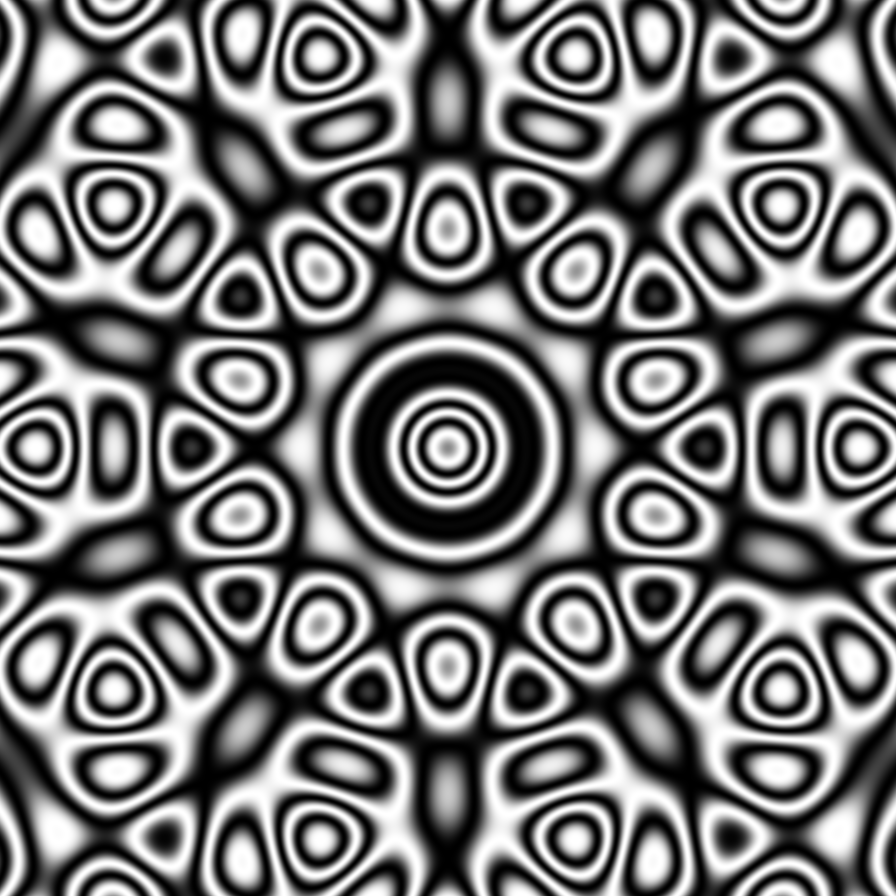
Reproduce this pattern procedurally as a Shadertoy shader.

```glsl
// Ten-fold quasicrystal in greyscale: five plane waves, their directions
// spread evenly over a half turn, are summed into a height field, and a
// sine of that height draws the smooth contour bands.

const float PI = 3.14159265;
const int WAVES = 5;

// Sum of cosine waves crossing at the origin, from -WAVES to WAVES
float waveSum(vec2 p, float cycles) {
    float height = 0.0;
    for (int i = 0; i < WAVES; i++) {
        // Start at a quarter turn so that one wave runs vertically
        float angle = PI * (0.5 + float(i) / float(WAVES));
        vec2 direction = vec2(cos(angle), sin(angle));
        height += cos(2.0 * PI * cycles * dot(p, direction));
    }
    return height;
}

void mainImage(out vec4 fragColor, in vec2 fragCoord) {
    // Centred coordinates, one unit per canvas height
    vec2 p = (fragCoord - 0.5 * iResolution.xy) / iResolution.y;

    // Seven wave cycles across the canvas
    float height = waveSum(p, 7.0);

    // Fold the height into repeated light and dark bands
    float band = 0.5 - 0.5 * sin(2.5 * height);

    fragColor = vec4(vec3(band), 1.0);
}
```
